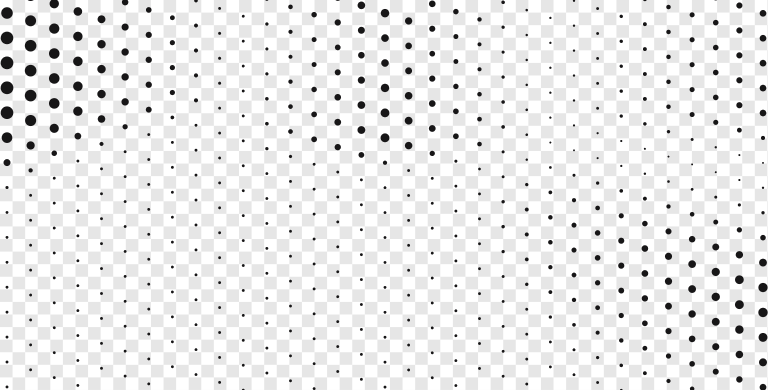
This pattern is drawn by a Shadertoy shader. Its source:

```glsl
// Halftone dots swelling in soft waves over a pale grey and white checkerboard.

const float SHEET_HEIGHT = 390.0;               // design units down the canvas
const float CHECK_SIZE = 12.58;
const vec2 DOT_PITCH = vec2(23.625, 24.93);
const vec2 DOT_START = vec2(7.0, 13.0);
const float COLUMN_DROP = 7.8;                  // each column sits lower than the last

const vec3 WHITE = vec3(1.0);
const vec3 CHECK_GREY = vec3(0.902);
const vec3 INK = vec3(0.09, 0.085, 0.09);

// One above the given level, fading to zero below it.
float fadeBelow(float y, float level, float softness) {
    return 1.0 - smoothstep(level - softness, level + softness, y);
}

float bell(float offset, float width) {
    float t = offset / width;
    return exp(-t * t);
}

// Signed distance to the nearest stripe boundary, along each axis.
vec2 stripeDistance(vec2 p, float size) {
    return (abs(fract(p / (2.0 * size) + 0.25) - 0.5) - 0.25) * 2.0 * size;
}

vec3 checkerboard(vec2 p, float size, float pixel) {
    vec2 side = clamp(2.0 * stripeDistance(p, size) / pixel, -1.0, 1.0);
    return mix(CHECK_GREY, WHITE, 0.5 + 0.5 * side.x * side.y);
}

// Dot radius: the largest of four waves and a small base size.
float dotRadius(vec2 c) {
    float fromRight = 763.0 - c.x;

    float base = 1.4 - 0.3 * bell(c.x - 560.0, 60.0) * step(c.y, 190.0);
    base -= 0.5 * smoothstep(500.0, 600.0, c.x) * bell(c.y - 165.0, 30.0);

    float leftWave = (6.5 - 0.0228 * c.x)
        * fadeBelow(c.y, 168.0 - 0.25 * c.x, max(60.0 - 0.2 * c.x, 20.0))
        * (1.0 - 0.12 * bell(c.y, 25.0));

    float middleWave = (4.4 - 0.022 * abs(c.x - 385.0))
        * fadeBelow(c.y, 162.0, 22.0)
        * (1.0 - 0.16 * bell(c.y - 52.0, 35.0));

    float upperRightWave = (3.3 - 0.0115 * fromRight) * fadeBelow(c.y, 143.0, 32.0);

    float fromCrest = c.y - (300.0 - 0.33 * fromRight);
    float lowerRightWave = (4.7 - 0.0115 * fromRight)
        * bell(fromCrest, fromCrest < 0.0 ? 85.0 : 150.0);

    return max(max(base, leftWave), max(middleWave, max(upperRightWave, lowerRightWave)));
}

// Centre of the staggered dot nearest to p.
vec2 nearestDot(vec2 p) {
    float column = floor((p.x - DOT_START.x) / DOT_PITCH.x + 0.5);
    float top = DOT_START.y + column * COLUMN_DROP;
    float row = floor((p.y - top) / DOT_PITCH.y + 0.5);
    return vec2(DOT_START.x + column * DOT_PITCH.x, top + row * DOT_PITCH.y);
}

void mainImage(out vec4 fragColor, in vec2 fragCoord) {
    float pixel = SHEET_HEIGHT / iResolution.y;
    vec2 p = vec2(fragCoord.x, iResolution.y - fragCoord.y) * pixel;

    vec3 color = checkerboard(p, CHECK_SIZE, pixel);

    vec2 center = nearestDot(p);
    float edge = length(p - center) - dotRadius(center);
    color = mix(color, INK, clamp(0.5 - edge / pixel, 0.0, 1.0));

    fragColor = vec4(color, 1.0);
}
```
